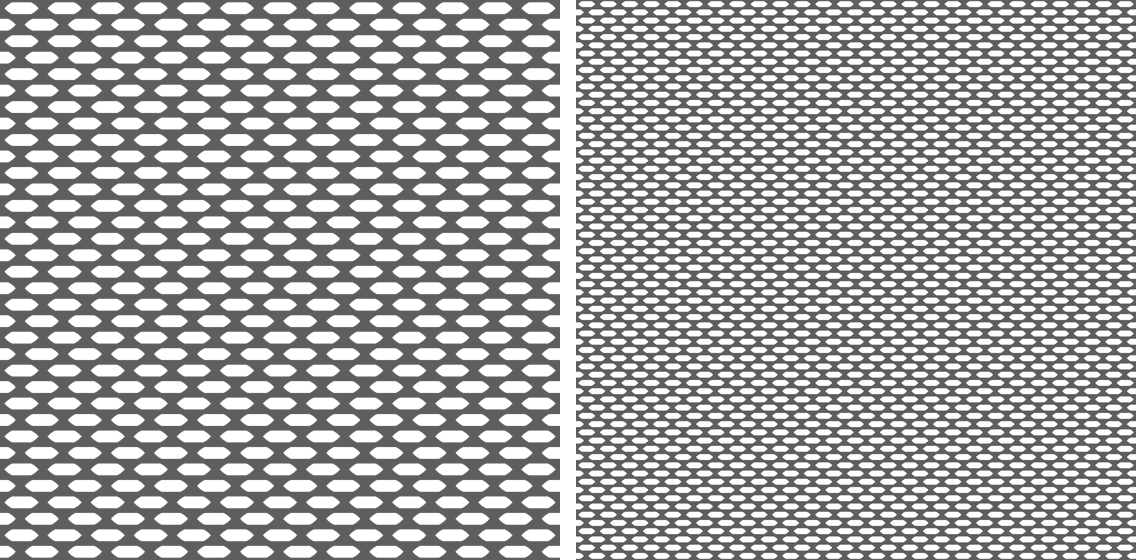
Left: one tile. Right: repeated 2 by 2.
Reproduce this pattern procedurally as a Shadertoy shader.

```glsl
const vec2 REPEATS = vec2(13.0, 34.0);      // holes across, rows down
const float ROW_SHIFT = 0.47;               // offset of alternate rows, in cells
const float HALF_WIDTH = 0.0303;            // hole centre to its tip
const float LENS_HEIGHT = 0.01432;          // lens half height before clipping
const float HALF_HEIGHT = 0.01055;          // flat top and bottom of the hole
const float CORNER = 0.0006;                // blend where arc meets flat
const float SOFTNESS = 0.0013;              // half width of the edge ramp
const vec3 METAL = vec3(0.37);
const vec3 HOLE = vec3(1.0);

float smoothMax(float a, float b, float k) {
    float h = max(k - abs(a - b), 0.0) / k;
    return max(a, b) + 0.25 * k * h * h;
}

// Horizontal lens of two arcs, cut flat above and below
float holeDistance(vec2 p) {
    p = abs(p);
    float radius = (HALF_WIDTH * HALF_WIDTH + LENS_HEIGHT * LENS_HEIGHT) / (2.0 * LENS_HEIGHT);
    float lens = length(p + vec2(0.0, radius - LENS_HEIGHT)) - radius;
    return smoothMax(lens, p.y - HALF_HEIGHT, CORNER);
}

void mainImage(out vec4 fragColor, in vec2 fragCoord) {
    vec2 grid = fragCoord / iResolution.xy * REPEATS;

    // Staggered rows
    float evenRow = 1.0 - mod(floor(grid.y), 2.0);
    grid.x -= ROW_SHIFT * evenRow;
    vec2 local = (fract(grid) - 0.5) / REPEATS;

    // Soft-edged holes through the sheet
    float edge = max(SOFTNESS, 0.7 / min(iResolution.x, iResolution.y));
    float hole = 1.0 - smoothstep(-edge, edge, holeDistance(local));
    fragColor = vec4(mix(METAL, HOLE, hole), 1.0);
}
```
